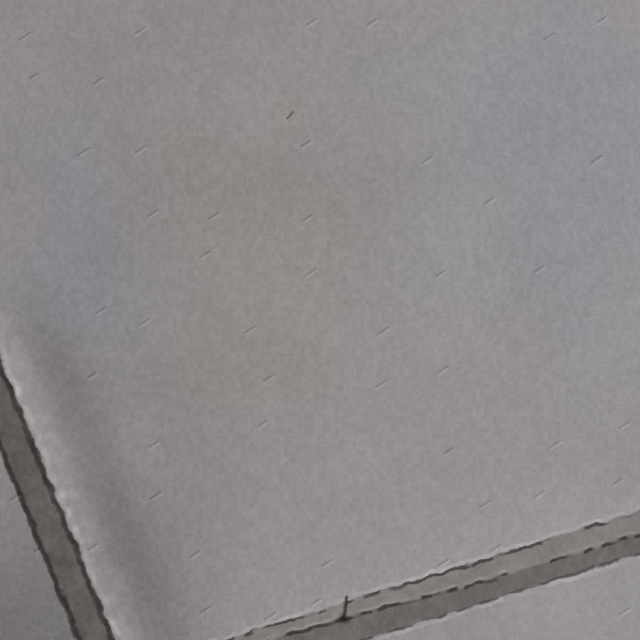
Reproduce this texture procedurally as a Shadertoy shader.

```glsl
// Draws a worn grey stone tile with a deep groove at left and a double joint at lower right.
#define TILE_COLOR vec3(0.566, 0.550, 0.555)
#define GROOVE_COLOR vec3(0.375, 0.355, 0.345)
#define JOINT_COLOR vec3(0.480, 0.460, 0.455)
#define DARK_EDGE vec3(0.200, 0.180, 0.170)
#define GROOVE_SLOPE 0.41
#define GROOVE_SPAN vec2(0.125, 0.180)
#define JOINT_SLOPE 0.312
#define JOINT_START 0.350
#define EDGE_WEAR 0.011
#define GRAIN 0.030
#define CLOUDING 0.040
#define PIT_CELLS 11.0

float hash(vec2 p) {
    vec3 q = fract(vec3(p.xyx) * 0.1031);
    q += dot(q, q.yzx + 33.33);
    return fract((q.x + q.y) * q.z);
}

float noise(vec2 p) {
    vec2 cell = floor(p), f = fract(p);
    f = f * f * (3.0 - 2.0 * f);
    return mix(mix(hash(cell), hash(cell + vec2(1, 0)), f.x),
               mix(hash(cell + vec2(0, 1)), hash(cell + vec2(1, 1)), f.x), f.y);
}

float fbm(vec2 p) {
    float sum = 0.0, weight = 0.5;
    for (int i = 0; i < 4; i++) {
        sum += weight * noise(p);
        p = mat2(1.6, 1.2, -1.2, 1.6) * p + 7.3;
        weight *= 0.5;
    }
    return sum / 0.9375;
}

float blob(vec2 p, vec2 center, vec2 radius) {
    vec2 d = (p - center) / radius;
    return exp(-dot(d, d));
}

// Soft line of the given half width around d = 0
float line(float d, float halfWidth, float blur) {
    return 1.0 - smoothstep(halfWidth - blur, halfWidth + blur, abs(d));
}

float segment(vec2 p, vec2 a, vec2 b) {
    vec2 pa = p - a, ba = b - a;
    return length(pa - ba * clamp(dot(pa, ba) / dot(ba, ba), 0.0, 1.0));
}

// Small slanted nicks, signed: dark cut with a pale lip beneath
float pits(vec2 p, float blur) {
    vec2 cell = floor(p * PIT_CELLS);
    float chance = hash(cell + 41.0);
    vec2 center = (cell + 0.25 + 0.5 * vec2(hash(cell + 3.0), hash(cell + 19.0))) / PIT_CELLS;
    vec2 arm = vec2(0.006, 0.004) * (0.4 + chance);
    float cut = line(segment(p, center - arm, center + arm), 0.0015, blur);
    float lip = line(segment(p + vec2(-0.002, 0.003), center - arm, center + arm), 0.0015, blur);
    return (0.7 * lip - cut) * step(0.65, chance);
}

// Broad light and tint across the tile face
vec3 tileFace(vec2 p) {
    vec3 color = TILE_COLOR;
    color += 0.035 * (smoothstep(0.1, 0.95, p.x) - 0.5);
    color += vec3(-0.012, -0.003, 0.012) * blob(p, vec2(0.90, 0.75), vec2(0.30, 0.25));
    color += vec3(-0.014, -0.006, 0.014) * blob(p, vec2(0.13, 0.60), vec2(0.09, 0.20));
    color += vec3(0.003, 0.002, -0.014) * blob(p, vec2(0.42, 0.56), vec2(0.28, 0.28));
    color += vec3(0.010, 0.002, 0.010) * blob(p, vec2(0.45, 0.12), vec2(0.30, 0.12));
    color -= 0.030 * blob(p, vec2(0.25, 0.12), vec2(0.11, 0.22));
    color += CLOUDING * (fbm(p * 7.0) - 0.5);
    color += 0.025 * vec3(0.4, -0.1, -0.7) * (fbm(p * 9.0 + 30.0) - 0.5);
    return color;
}

void mainImage(out vec4 fragColor, in vec2 fragCoord) {
    vec2 p = fragCoord / iResolution.xy;
    float blur = max(0.0016, 0.8 / iResolution.y);
    float wear = EDGE_WEAR * (fbm(p * 55.0) - 0.5);
    float chips = noise(p * 75.0 + 11.0);
    vec3 color = tileFace(p);

    // Left groove: pale worn rim, shaded face beyond it, darker neighbour tile
    float across = p.x + GROOVE_SLOPE * p.y + wear;
    float rimDistance = across - GROOVE_SPAN.y;
    float lowPart = 1.0 - smoothstep(0.42, 0.62, p.y);
    color -= 0.055 * lowPart * exp(-pow((rimDistance - 0.085) / 0.045, 2.0));
    float rim = smoothstep(0.0, 0.008, rimDistance) * (1.0 - smoothstep(0.025, 0.060, rimDistance));
    color += rim * lowPart * (0.035 + 0.05 * (chips - 0.4));
    color += 0.09 * chips * lowPart * line(rimDistance - 0.008, 0.005, 0.004);
    float neighbour = 1.0 - smoothstep(-blur, blur, across - GROOVE_SPAN.x);
    color = mix(color, color * (0.82 + 0.5 * p.y), neighbour);
    float groove = smoothstep(-blur, blur, across - GROOVE_SPAN.x)
                 * (1.0 - smoothstep(-blur, blur, rimDistance));
    color = mix(color, GROOVE_COLOR + 0.10 * (fbm(p * 40.0) - 0.5), groove);
    color = mix(color, DARK_EDGE, 0.85 * line(across - GROOVE_SPAN.x, 0.0045, 0.003));
    color = mix(color, DARK_EDGE, (0.5 + 0.4 * chips) * line(rimDistance + 0.004, 0.0045, 0.003));

    // Lower joint: two recessed bands split by a broken ridge
    float drop = p.y - JOINT_SLOPE * (p.x - JOINT_START) + 0.8 * wear;
    float middle = -mix(0.024, 0.037, smoothstep(0.45, 0.85, p.x));
    float bottom = -0.068;
    float beside = smoothstep(0.24, 0.32, p.x);
    color += 0.020 * beside * exp(-abs(drop) * 22.0) * step(0.0, drop);
    float joint = beside * smoothstep(-blur, blur, drop - bottom) * (1.0 - smoothstep(-blur, blur, drop));
    float lower = 1.0 - smoothstep(-blur, blur, drop - middle);
    vec3 bed = JOINT_COLOR + mix(0.025, -0.055, lower) + 0.07 * (fbm(p * 45.0 + 5.0) - 0.5);
    color = mix(color, bed, joint);
    float broken = smoothstep(0.25, 0.65, chips);
    color = mix(color, DARK_EDGE, 0.65 * broken * beside * line(drop + 0.002, 0.0026, blur));
    color = mix(color, DARK_EDGE, 0.75 * broken * beside * line(drop - middle, 0.0030, blur));
    color = mix(color, DARK_EDGE, 0.50 * broken * beside * line(drop - bottom, 0.0024, blur));
    color += 0.08 * chips * beside * (line(drop - 0.004, 0.003, blur)
           + line(drop - middle - 0.006, 0.0025, blur) + line(drop - bottom + 0.006, 0.003, blur));
    float crack = segment(p + wear, vec2(0.541, 0.066), vec2(0.536, 0.032));
    color = mix(color, DARK_EDGE, 0.75 * line(crack, 0.0025, blur));
    color = mix(color, DARK_EDGE * 0.7, blob(p, vec2(0.537, 0.033), vec2(0.007, 0.006)));

    // Surface nicks and fine grain
    float nick = segment(p, vec2(0.449, 0.815), vec2(0.458, 0.825));
    color -= 0.20 * line(nick, 0.0014, blur);
    color += 0.07 * pits(p, blur) * (1.0 - joint) * (1.0 - groove);
    color += GRAIN * (noise(p * vec2(150.0, 110.0)) + noise(p * 256.0) - 1.0);
    fragColor = vec4(clamp(color, 0.0, 1.0), 1.0);
}
```
